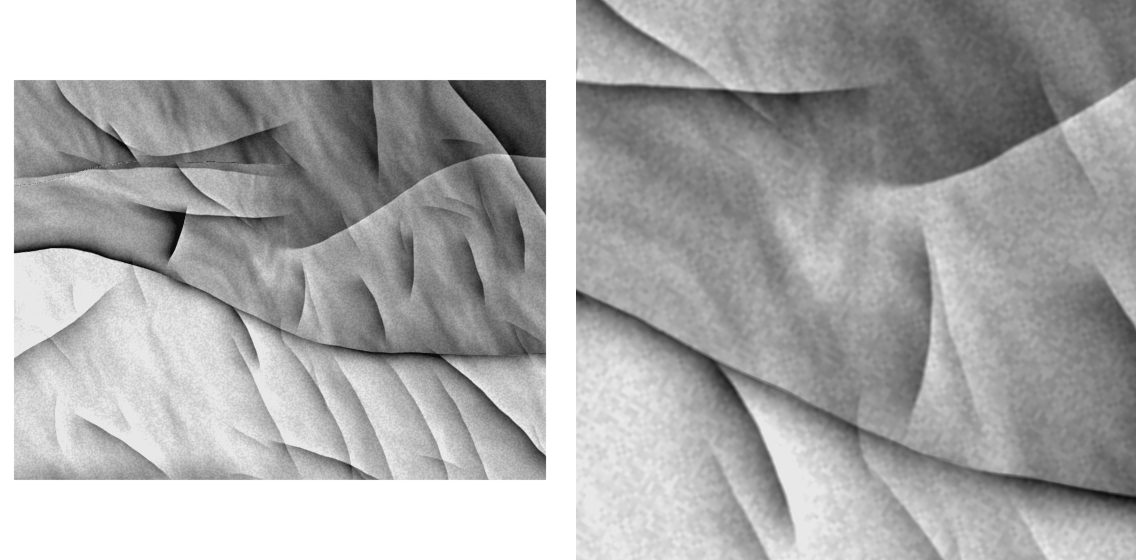
Left, the full canvas; right, a detail of the centre.
This texture is drawn by a WebGL 1 fragment shader. Its source:

```glsl
precision highp float;
// Rumpled grey cloth in a landscape frame on a white sheet. Three overlapping
// layers get a base tone, a side-lit noise relief and one-sided creases with
// a sharp lit lip and a soft shadow; a fine woven grain finishes the surface.

uniform vec2 u_resolution;

#define FRAME_MIN vec2(0.025, 0.143)
#define FRAME_MAX vec2(0.975, 0.857)
#define LIGHT_STEP vec2(0.008, 0.007)
#define RELIEF 1.7
#define WOBBLE 0.022
#define EDGE 0.0018
#define GRAIN 0.13
#define BRIGHTEST 0.91

float hash(vec2 p) {
  vec3 q = fract(vec3(p.xyx) * 0.1031);
  q += dot(q, q.yzx + 33.33);
  return fract((q.x + q.y) * q.z);
}

float noise(vec2 p) {
  vec2 i = floor(p), f = fract(p);
  f = f * f * (3.0 - 2.0 * f);
  return mix(mix(hash(i), hash(i + vec2(1, 0)), f.x),
             mix(hash(i + vec2(0, 1)), hash(i + vec2(1, 1)), f.x), f.y);
}

float fbm(vec2 p) {
  float sum = 0.0, amp = 0.5;
  for (int i = 0; i < 4; i++) {
    sum += amp * noise(p);
    p = mat2(1.6, 1.2, -1.2, 1.6) * p + 5.3;
    amp *= 0.45;
  }
  return sum;
}

// Cloth height, drawn out along the given angle.
float clothHeight(vec2 p, float angle) {
  float c = cos(angle), s = sin(angle);
  vec2 q = vec2(c * p.x + s * p.y, c * p.y - s * p.x) * vec2(4.0, 9.0) + 20.0;
  return fbm(q + 1.5 * fbm(q * 0.5));
}

// Bent crease from a to b: lit on its left, shadowed on its right.
float crease(vec2 p, vec2 a, vec2 b, float bend, float width, float depth) {
  float len = length(b - a);
  vec2 dir = (b - a) / len;
  float u = dot(p - a, dir) / len;
  float v = dot(p - a, vec2(-dir.y, dir.x)) - bend * 4.0 * u * (1.0 - u);
  float taper = smoothstep(0.0, 0.25, u) * (1.0 - smoothstep(0.7, 1.0, u));
  float lit = smoothstep(-EDGE, EDGE, v);
  float fall = exp(-abs(v) / width);
  return depth * taper * fall * (0.35 * lit - (1.0 - lit));
}

float mainCreases(vec2 p) {
  float s = crease(p, vec2(0.09, 0.88), vec2(0.28, 0.72), -0.03, 0.015, 0.4);
  s += crease(p, vec2(0.19, 0.78), vec2(0.26, 0.70), 0.0, 0.012, 0.5);
  s += crease(p, vec2(0.23, 0.72), vec2(0.55, 0.80), -0.02, 0.022, 0.28);
  s += crease(p, vec2(0.54, 0.68), vec2(-0.06, 0.66), -0.03, 0.015, 0.25);
  s += crease(p, vec2(0.31, 0.72), vec2(0.42, 0.62), -0.01, 0.012, 0.45);
  s += crease(p, vec2(0.22, 0.65), vec2(0.54, 0.62), -0.02, 0.02, 0.42);
  s += crease(p, vec2(0.34, 0.64), vec2(0.29, 0.52), 0.0, 0.018, 0.75);
  s += crease(p, vec2(1.02, 0.54), vec2(0.74, 0.91), -0.02, 0.03, 0.42);
  s += crease(p, vec2(0.65, 0.90), vec2(0.67, 0.65), 0.01, 0.04, 0.25);
  s += crease(p, vec2(-0.04, 0.32), vec2(0.23, 0.51), -0.01, 0.03, 0.36);
  s += crease(p, vec2(0.41, 0.46), vec2(0.47, 0.33), 0.01, 0.02, 0.5);
  s += crease(p, vec2(0.75, 0.39), vec2(1.04, 0.11), 0.015, 0.022, 0.55);
  s += crease(p, vec2(0.12, 0.27), vec2(0.32, 0.13), 0.01, 0.022, 0.4);
  return s + crease(p, vec2(0.47, 0.22), vec2(0.72, 0.12), 0.01, 0.02, 0.4);
}

// Hanging dimples, long diagonals and small scattered wrinkles.
float scatteredCreases(vec2 p) {
  float s = 0.0;
  for (int i = 0; i < 5; i++) {
    float k = float(i), r = hash(vec2(k, 3.7));
    vec2 top = vec2(0.54 + 0.095 * k, 0.56 + 0.03 * k - 0.07 * r);
    s += crease(p, top, top + vec2(0.08 * r - 0.02, -0.15), 0.01, 0.026, 0.32);
    vec2 start = vec2(0.40 + 0.09 * k, 0.43 - 0.018 * k);
    s += crease(p, start, start + vec2(0.15, -0.31), 0.03 * r, 0.02, 0.24);
  }
  for (int i = 0; i < 26; i++) {
    float k = float(i), r = hash(vec2(k, 9.1)), angle = -1.5 + 1.4 * r;
    vec2 a = mix(FRAME_MIN, FRAME_MAX, vec2(hash(vec2(k, 1.3)), hash(vec2(k, 6.8))));
    vec2 run = vec2(cos(angle), sin(angle)) * (0.06 + 0.09 * hash(vec2(k, 4.4)));
    s += crease(p, a, a + run, 0.02 * (r - 0.5), 0.012, 0.14);
  }
  return s;
}

float clothTone(vec2 p) {
  float x = p.x;
  // Signed heights above the three layer edges.
  float front = p.y - (0.553 - 0.187 * smoothstep(0.1, 0.7, x));
  float ridge = p.y - (0.555 + 0.165 * smoothstep(0.5, 0.88, x));
  float roll = p.y - (0.665 + 0.045 * smoothstep(0.0, 0.25, x));
  float inFront = 1.0 - smoothstep(-EDGE, EDGE, front);
  float soft = mix(0.04, EDGE, smoothstep(0.4, 0.55, x));
  float inMid = 1.0 - smoothstep(-soft, soft, ridge);
  float inRoll = (1.0 - smoothstep(-EDGE, EDGE, roll)) * (1.0 - smoothstep(0.38, 0.54, x));

  float back = mix(0.61, 0.43, smoothstep(0.1, 0.75, x)) - 0.1 * smoothstep(0.85, 0.97, x);
  back -= 0.08 * smoothstep(0.45, 0.6, x) * exp(-max(ridge, 0.0) / 0.08);
  float mid = mix(0.74, 0.52, smoothstep(0.45, 0.85, x));
  mid += 0.12 * exp(-abs(ridge) / 0.01) * smoothstep(0.45, 0.6, x);
  mid -= 0.16 * exp(-max(front, 0.0) / 0.03) * smoothstep(0.4, 0.7, x);
  float lower = mix(0.86, 0.76, smoothstep(0.3, 0.9, x));
  lower -= 0.3 * (1.0 - smoothstep(0.14, 0.23, p.y + 0.05 * fbm(p * 9.0)))
               * (1.0 - smoothstep(0.4, 0.6, x));
  float tone = mix(mix(mix(back, 0.66, inRoll), mid, inMid * (1.0 - inRoll)), lower, inFront);

  // Contact shadow, falling above the front edge at left and below it at right.
  float swap = smoothstep(0.22, 0.36, x);
  float gap = mix(1.0 - inFront, inFront, swap) * exp(-abs(front) / 0.014);
  tone -= gap * (0.35 + 0.5 * noise(vec2(x * 13.0, 2.0)));

  float angle = mix(mix(-1.1, -0.25, inRoll), -0.95, inFront);
  float slope = clothHeight(p, angle) - clothHeight(p + LIGHT_STEP, angle);
  return tone + RELIEF * slope * mix(1.0, 0.6, inFront);
}

void main() {
  vec2 p = gl_FragCoord.xy / u_resolution;
  vec2 q = p + WOBBLE * (vec2(fbm(p * 9.0), fbm(p * 9.0 + 17.0)) - 0.45);
  float tone = clothTone(q) + mainCreases(q) + scatteredCreases(q);
  float weave = noise(mat2(330.0, 190.0, -190.0, 330.0) * p) - 0.5;
  tone = clamp(tone + GRAIN * weave * (0.4 + 0.6 * tone), 0.05, BRIGHTEST);

  vec2 pixel = 0.75 / u_resolution;
  vec2 inside = smoothstep(FRAME_MIN - pixel, FRAME_MIN + pixel, p)
              * (1.0 - smoothstep(FRAME_MAX - pixel, FRAME_MAX + pixel, p));
  gl_FragColor = vec4(vec3(mix(1.0, tone, inside.x * inside.y)), 1.0);
}
```
